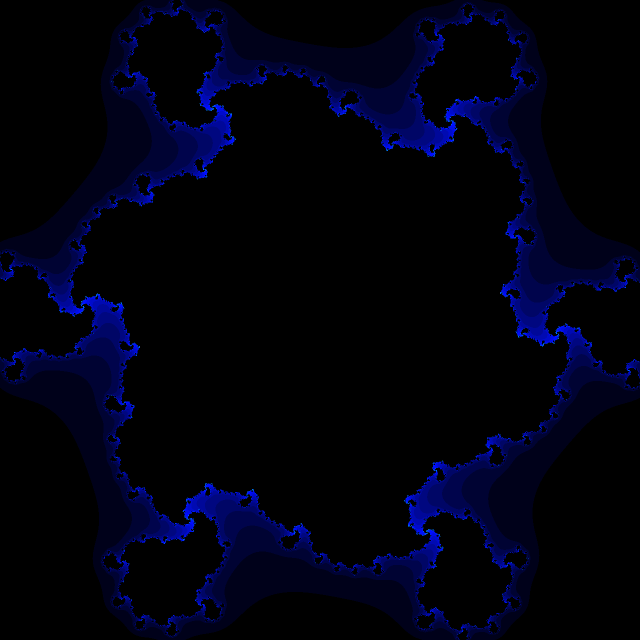
Give the GLSL for this background, as a WebGL 1 fragment shader.

```glsl
precision highp float;

uniform vec2 u_resolution;

const int MAX_STEPS = 100;
const int GRID = 2;
const float BAILOUT = 4.0;
const vec2 SEED = vec2(-0.9, 0.1);

vec2 complexMul(vec2 a, vec2 b) {
    return vec2(a.x * b.x - a.y * b.y, a.x * b.y + a.y * b.x);
}

vec2 sixthPower(vec2 z) {
    vec2 square = complexMul(z, z);
    return complexMul(square, complexMul(square, square));
}

// Steps until z^6 + seed escapes, or zero when it stays bounded
float escapeSteps(vec2 z, vec2 seed, float bailout) {
    for (int i = 0; i < MAX_STEPS; i++) {
        z = sixthPower(z) + seed;
        if (dot(z, z) > bailout * bailout) return float(i + 1);
    }
    return 0.0;
}

// Black through deep blue to cyan and green
vec3 escapeColor(float steps) {
    float heat = max(steps - 2.0, 0.0) * 0.1;
    float green = 0.055 * heat + 0.6 * max(heat - 1.1, 0.0);
    float blue = min(heat, 1.0) - 0.3 * max(heat - 2.5, 0.0);
    return clamp(vec3(0.0, green, blue), 0.0, 1.0);
}

void main() {
    float halfSize = 0.5 * min(u_resolution.x, u_resolution.y);
    vec3 color = vec3(0.0);

    // Average a small grid of samples to smooth the edges
    for (int y = 0; y < GRID; y++) {
        for (int x = 0; x < GRID; x++) {
            vec2 offset = (vec2(float(x), float(y)) + 0.5) / float(GRID) - 0.5;
            vec2 point = (gl_FragCoord.xy + offset - 0.5 * u_resolution) / halfSize;
            color += escapeColor(escapeSteps(point, SEED, BAILOUT));
        }
    }
    gl_FragColor = vec4(color / float(GRID * GRID), 1.0);
}
```
